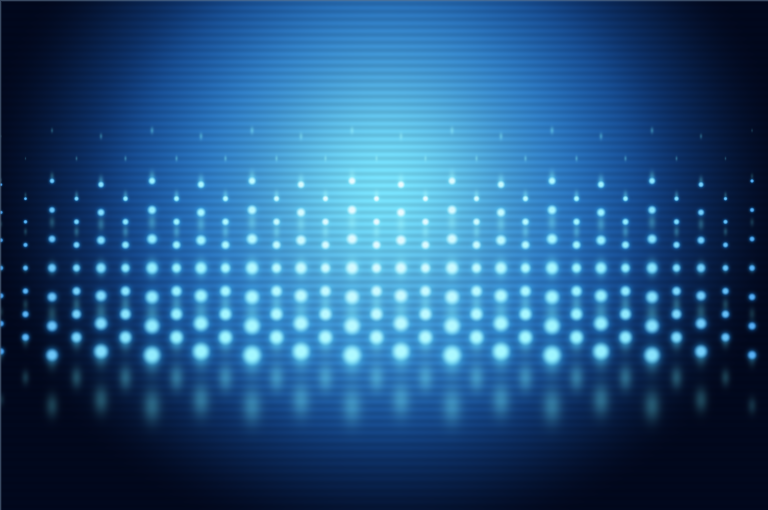
Give the GLSL for this background, as a Shadertoy shader.

```glsl
// Rows of glowing cyan dots fanned across a blue, softly scanlined backdrop.

// Blend light into a colour without clipping.
vec3 screenLight(vec3 base, vec3 light) {
    return base + (1.0 - base) * light;
}

// Blue oval falling to navy, with a cyan glow above the middle.
vec3 backdrop(vec2 p, float glow) {
    float d = length((p - vec2(0.0, 0.627)) / vec2(0.765, 0.686));
    vec3 color = mix(vec3(0.115, 0.39, 0.71), vec3(0.055, 0.22, 0.47), smoothstep(0.4, 0.8, d));
    color = mix(color, vec3(0.005, 0.03, 0.11), smoothstep(0.62, 1.05, d));
    return mix(color, vec3(0.45, 0.85, 0.95), glow);
}

void mainImage(out vec4 fragColor, in vec2 fragCoord) {
    // Unit is the canvas height; x is measured from the centre line.
    vec2 p = (fragCoord - vec2(0.5 * iResolution.x, 0.0)) / iResolution.y;
    vec2 fromGlow = p - vec2(0.0, 0.63);
    float glow = exp(-14.0 * dot(fromGlow, fromGlow));
    vec3 color = backdrop(p, glow);

    // Fine horizontal scanlines
    color *= 1.0 + 0.05 * cos(6.28319 * 66.0 * p.y);

    // Columns repeat in fours: large, small, medium, small
    const float pitch = 0.04902;
    float nearest = round((p.x + 0.0627) / pitch);
    for (int i = -1; i <= 1; i++) {
        float column = nearest + float(i);
        float kind = mod(column, 4.0);
        bool isSmall = mod(kind, 2.0) > 0.5;
        float x = column * pitch - 0.0627 - 0.001 * kind;
        float rowGap = isSmall ? 0.0453 : (kind > 1.0 ? 0.0545 : 0.0569);
        float size = isSmall ? 0.0145 : (kind > 1.0 ? 0.0178 : 0.0188);
        float fade = max(0.3, 1.0 - 2.0 * pow(abs(x), 4.0));

        // Rows spread from a shared line and grow downward
        for (int j = -3; j <= 3; j++) {
            float row = float(j);

            // Tall faint echoes, spaced wider than the dots
            float echoRow = 1.58 * row;
            float echoRadius = size * fade * (1.0 + 0.14 * echoRow);
            vec2 e = (p - vec2(x, 0.4745 - echoRow * rowGap)) / (echoRadius * vec2(0.75, 1.4));
            float echo = exp(-1.6 * dot(e, e)) * fade;
            color = screenLight(color, echo * vec3(0.15, 0.34, 0.36));

            // Blue halo and pale core
            float radius = size * fade * (1.0 + 0.14 * row);
            float t = length(p - vec2(x, 0.4745 - row * rowGap)) / radius;
            float halo = exp(-1.9 * t * t);
            color = screenLight(color, halo * vec3(0.08, 0.5, 0.85));
            float core = 1.0 - smoothstep(0.2, 0.9, t);
            vec3 coreColor = vec3(0.25 + 0.38 * fade + 0.3 * glow, 0.55 + 0.43 * fade, 1.0);
            color = mix(color, coreColor, core * (0.55 + 0.42 * fade));
        }
    }

    // Thin pale rim along the top and left
    float edge = min(1.0 - p.y, p.x + 0.5 * iResolution.x / iResolution.y);
    color = mix(color, vec3(0.36, 0.45, 0.55), 0.6 * (1.0 - smoothstep(0.001, 0.004, edge)));

    fragColor = vec4(clamp(color, 0.0, 1.0), 1.0);
}
```
